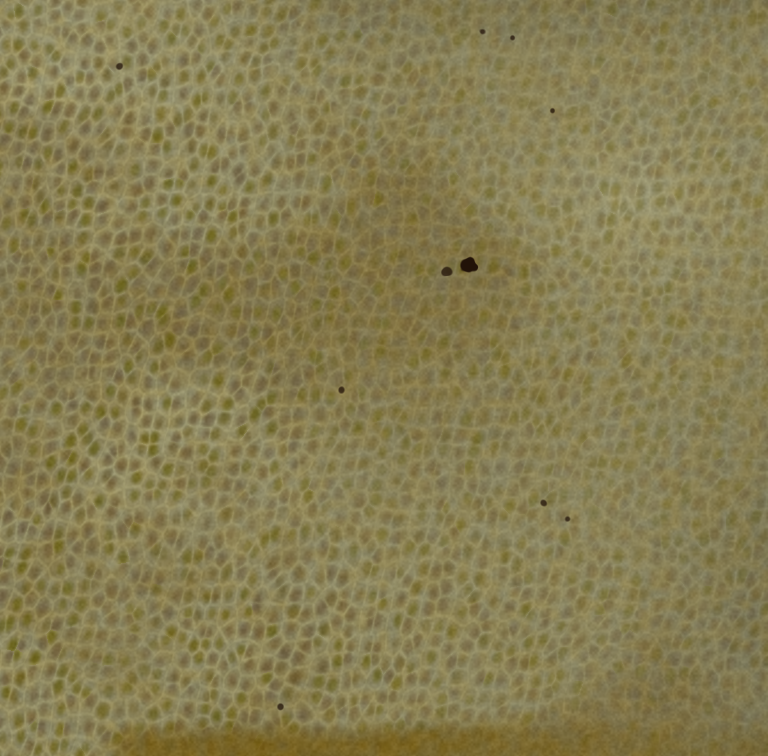
A WebGL 2 fragment shader for this texture:

```glsl
#version 300 es
precision highp float;

uniform vec2 u_resolution;
out vec4 fragColor;

vec2 hash2(vec2 p) {
    vec3 q = fract(p.xyx * vec3(0.1031, 0.1030, 0.0973));
    q += dot(q, q.yzx + 33.33);
    return fract((q.xx + q.yz) * q.zy);
}

float noise(vec2 p) {
    vec2 i = floor(p), f = fract(p);
    f = f * f * (3.0 - 2.0 * f);
    return mix(mix(hash2(i).x, hash2(i + vec2(1, 0)).x, f.x),
               mix(hash2(i + vec2(0, 1)).x, hash2(i + vec2(1, 1)).x, f.x), f.y);
}

float fbm(vec2 p) {
    float sum = 0.0, amp = 0.5;
    for (int i = 0; i < 4; i++) {
        sum += amp * noise(p);
        p = p * 2.03 + 17.3;
        amp *= 0.5;
    }
    return sum / 0.9375;
}

// Nearest distance, second distance and the id of the nearest pore
vec4 pores(vec2 p) {
    vec2 cell = floor(p), nearestId = cell;
    float first = 9.0, second = 9.0;
    for (int y = -1; y <= 1; y++) {
        for (int x = -1; x <= 1; x++) {
            vec2 id = cell + vec2(x, y);
            vec2 centre = id + 0.5 + 0.72 * (hash2(id) - 0.5);
            float d = length((p - centre) * vec2(1.08, 0.92));
            if (d < first) {
                second = first;
                first = d;
                nearestId = id;
            } else {
                second = min(second, d);
            }
        }
    }
    return vec4(first, second, nearestId);
}

float glow(vec2 p, vec2 centre, vec2 size) {
    vec2 d = (p - centre) / size;
    return exp(-dot(d, d));
}

float speck(vec2 p, vec2 centre, float radius) {
    float ragged = radius * (0.7 + 0.6 * noise(p * 130.0));
    return 1.0 - smoothstep(ragged - 0.0015, ragged + 0.0015, length(p - centre));
}

void main() {
    vec2 p = gl_FragCoord.xy / u_resolution.y;

    // Leaning, slightly warped pore lattice
    vec2 warp = vec2(noise(p * 9.0), noise(p * 9.0 + 40.0)) - 0.5;
    vec2 lattice = (p + 0.018 * warp) * vec2(50.0, 43.0);
    lattice.x -= 0.22 * lattice.y;
    vec4 pore = pores(lattice);
    vec2 random = hash2(pore.zw + 71.0);
    float hollow = 1.0 - smoothstep(0.10, 0.42 + 0.16 * random.x, pore.x);
    float wall = 1.0 - smoothstep(0.0, 0.30, pore.y - pore.x);

    // Relief is crisp at the left and faint toward the upper right
    float relief = mix(1.0, 0.5, smoothstep(0.1, 0.9, p.x + 0.25 * (p.y - 0.5)));
    relief *= 0.75 + 0.5 * noise(p * 6.0 + 9.0);

    // Broad stains and pale sheen
    float stain = smoothstep(0.42, 0.75, fbm(p * vec2(4.0, 5.5) + 3.7));
    stain = max(stain, 0.6 * glow(p, vec2(0.52, 0.50), vec2(0.2, 0.12)));
    float sheen = glow(p, vec2(0.84, 0.73), vec2(0.14, 0.10))
                + 0.8 * glow(p, vec2(0.13, 0.88), vec2(0.22, 0.18))
                + 0.7 * glow(p, vec2(0.22, 0.38), vec2(0.18, 0.11));
    vec3 color = mix(vec3(0.545, 0.515, 0.355), vec3(0.485, 0.430, 0.255), 0.8 * stain);
    color += sheen * vec3(0.050, 0.055, 0.055);

    // Hollows range from grey brown to olive yellow
    vec3 hollowColor = mix(vec3(0.45, 0.39, 0.25), vec3(0.43, 0.40, 0.13),
                           smoothstep(0.35, 0.9, random.y));
    color = mix(color, hollowColor, hollow * relief * (0.55 + 0.4 * random.x));
    color += wall * relief * vec3(0.045, 0.048, 0.038);

    // Ochre lower border and dim edges
    float border = 0.035 + 0.02 * (fbm(p * vec2(9.0, 4.0)) - 0.5);
    float ochre = (1.0 - smoothstep(border - 0.015, border + 0.02, p.y))
                * smoothstep(0.12, 0.20, p.x) * (1.0 - 0.6 * smoothstep(0.5, 0.9, p.x));
    color = mix(color, vec3(0.45, 0.36, 0.10), 0.8 * ochre);
    color *= 1.0 - 0.10 * smoothstep(0.80, 1.05, p.x) * smoothstep(0.65, 0.2, p.y);
    color *= 1.0 - 0.08 * smoothstep(0.90, 1.0, p.y) * smoothstep(0.25, 0.5, p.x);

    // Fine luminous and coloured grain
    float grain = noise(p * 330.0) + noise(p * 190.0 + 50.0) - 1.0;
    color += 0.045 * grain;
    color += vec3(0.012, -0.004, -0.035) * (noise(p * 75.0 + 20.0) - 0.5) * 2.0;

    // Scattered dark specks and one larger pit
    float dark = speck(p, vec2(0.619, 0.649), 0.0115);
    dark = max(dark, 0.75 * speck(p, vec2(0.591, 0.641), 0.006));
    for (int i = 0; i < 8; i++) {
        vec2 place = hash2(vec2(float(i) * 5.0 + 2.0, 13.0));
        dark = max(dark, 0.75 * speck(p, place, 0.0025 + 0.002 * fract(place.x * 37.0)));
    }
    color = mix(color, vec3(0.13, 0.07, 0.03), dark);

    fragColor = vec4(clamp(color, 0.0, 1.0), 1.0);
}
```
